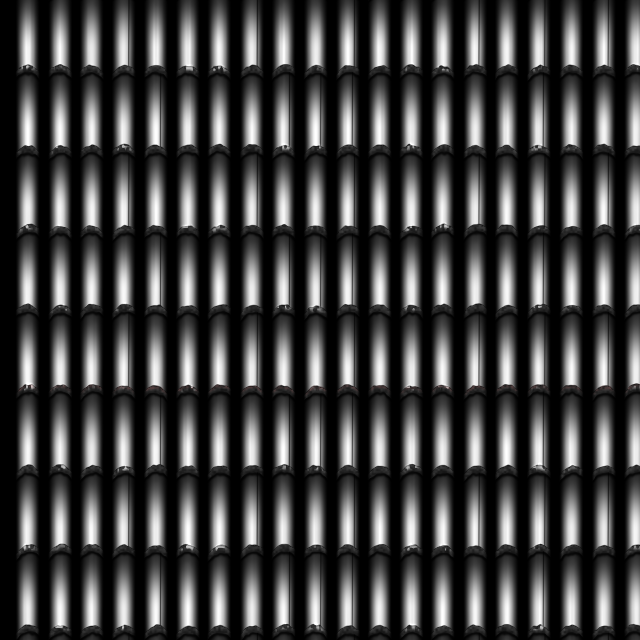
Reproduce this texture procedurally as a three.js fragment shader.

```glsl
// Barrel roof tiles in black and white: 20 columns by 8 rows of half-round tubes.
// Each tube is a soft cross profile times a downward glow, ending in an arched lip;
// hashes per tile shift the columns and add seams, chips and grain.
varying vec2 vUv;

float hash(vec2 p) {
  vec3 q = fract(vec3(p.xyx) * 0.1031);
  q += dot(q, q.yzx + 33.33);
  return fract((q.x + q.y) * q.z);
}

float noise(vec2 p) {
  vec2 i = floor(p), f = fract(p);
  f = f * f * (3.0 - 2.0 * f);
  return mix(mix(hash(i), hash(i + vec2(1.0, 0.0)), f.x),
             mix(hash(i + vec2(0.0, 1.0)), hash(i + vec2(1.0, 1.0)), f.x), f.y);
}

float line(float d, float width) {
  return exp(-d * d / (width * width));
}

void main() {
  vec2 p = vUv * vec2(20.0, 8.0);

  // Column, with a slightly uneven centre; the left margin stays empty
  float column = floor(p.x - 0.36);
  float x = fract(p.x - 0.36) - 0.5;
  x -= (hash(vec2(column, 7.0)) - 0.5) * 0.07;
  float inside = step(0.0, column);

  // Arched lip, its height and tilt varied only close to the edge
  float lipRow = floor(p.y + 0.36);
  vec2 lipId = vec2(column + 3.0, lipRow + 11.0);
  float nearLip = 1.0 - smoothstep(0.12, 0.32, abs(p.y - 0.14 - lipRow));
  float arch = 0.177 - 0.6 * min(x * x, 0.16);
  float uneven = (hash(lipId) - 0.5) * 0.025
               + x * (0.03 + 0.12 * (hash(lipId + 40.0) - 0.5))
               + (noise(p * vec2(9.0, 16.0)) - 0.5) * 0.022;
  float e = p.y - arch - uneven * nearLip;
  float row = floor(e);
  float s = fract(e);                  // 0 at the lip, 1 under the lip above
  float d = s > 0.5 ? s - 1.0 : s;     // signed height above the nearest lip

  // Wear alternates from row to row
  vec2 wearId = vec2(column + 20.0, mod(row, 2.0) + 5.0);
  float wear = hash(wearId);

  // Tube: round profile, brighter toward its lower end
  float round2 = max(1.0 - x * x / 0.148, 0.0);
  float profile = pow(round2, mix(2.3, 1.4, s));
  float glow = 0.17 + 0.79 * (1.0 - smoothstep(0.2, 0.92, s));
  float tube = profile * glow;
  tube *= 0.95 + 0.1 * noise(vec2(p.x * 16.0, p.y * 0.8));

  // Fine dark seam down the right flank of some tiles
  float seamX = 0.11 + 0.09 * hash(wearId + 17.0) + 0.012 * s;
  tube *= 1.0 - 0.6 * step(0.62, wear) * line(x - seamX, 0.022);

  // Shadow just below the lip, then the lip itself
  tube *= 1.0 - 0.8 * line(s - 0.905, 0.026);
  float grain = noise(p * vec2(14.0, 40.0));
  float rim = (0.12 + 0.13 * grain) * smoothstep(0.39, 0.26, abs(x) + 0.0) ;
  rim *= 0.6 + 0.4 * smoothstep(0.92, 0.99, s);
  float shade = mix(tube, rim, smoothstep(0.915, 0.935, s));
  shade = mix(rim, shade, s > 0.5 ? 1.0 : smoothstep(0.0, 0.022, s));

  // Bright chips along the edge
  float chipped = smoothstep(0.45, 0.9, hash(vec2(column + 20.0, mod(lipRow, 2.0) + 60.0)));
  float chip = line(d + 0.015, 0.03) * smoothstep(0.5, 0.8, noise(p * vec2(13.0, 24.0) + 5.0));
  shade += 0.55 * chip * chipped * smoothstep(0.3, 0.1, abs(x));

  // Faint rust on one row of lips
  vec3 color = vec3(shade);
  color.r += 0.09 * step(abs(lipRow - 3.0), 0.1) * line(d + 0.01, 0.02)
           * grain * smoothstep(0.36, 0.25, abs(x));

  gl_FragColor = vec4(clamp(color * inside, 0.0, 1.0), 1.0);
}
```
